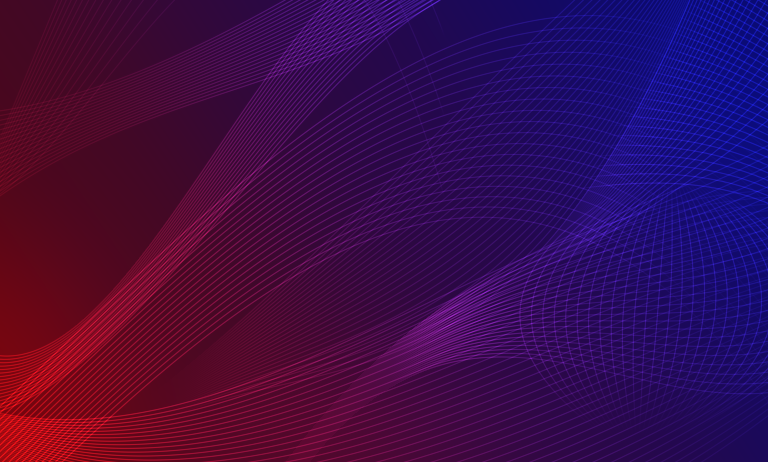
This background is drawn by a WebGL 1 fragment shader. Its source:

```glsl
precision highp float;
uniform vec2 u_resolution;

// Cubic through four heights evenly spaced over s = 0..3
float curve(float s, vec4 heights) {
  float a = s - 1.0, b = s - 2.0, c = s - 3.0;
  return dot(heights, vec4(-a * b * c / 6.0, s * b * c / 2.0, -s * a * c / 2.0, s * a * b / 6.0));
}

// Position between two edge curves, 0 on the low one and 1 on the high one
float across(vec2 p, vec2 span, vec4 low, vec4 high) {
  float s = 3.0 * (p.x - span.x) / (span.y - span.x);
  float base = curve(s, low);
  float gap = curve(s, high) - base;
  return (p.y - base) / (abs(gap) < 0.0005 ? 0.0005 : gap);
}

// Evenly shared thin lines that blend from the low edge to the high edge
float strands(vec2 p, vec2 span, vec4 low, vec4 high, float count) {
  float t = across(p, span, low, high);
  float tx = across(p + vec2(0.0005, 0.0), span, low, high);
  float ty = across(p + vec2(0.0, 0.0005), span, low, high);
  float density = count * length(vec2(tx - t, ty - t)) / 0.0005 + 0.001;
  float pixel = 1.0 / u_resolution.y;
  float offset = abs(fract(t * count + 0.5) - 0.5) / density;
  float line = 1.0 - smoothstep(0.0, 0.0006 + 0.9 * pixel, offset);
  line = mix(line, 0.35, smoothstep(0.3, 0.8, density * pixel));
  float rim = 0.5 / count;
  return line * step(-rim, t) * step(t, 1.0 + rim);
}

// Four colours along the warm to cool axis
vec3 ramp(float s, vec3 a, vec3 b, vec3 c, vec3 d) {
  vec3 color = mix(a, b, smoothstep(0.0, 0.3, s));
  color = mix(color, c, smoothstep(0.25, 0.6, s));
  return mix(color, d, smoothstep(0.5, 1.05, s));
}

float glow(vec2 p, vec2 center, vec2 size) {
  vec2 d = (p - center) / size;
  return exp(-dot(d, d));
}

void main() {
  vec2 p = gl_FragCoord.xy / u_resolution.y;
  p.x *= 1.67 * u_resolution.y / u_resolution.x;

  // Backdrop from red through violet to blue
  float warmth = 0.46 * p.x + 0.3 * p.y;
  vec3 color = ramp(warmth, vec3(0.36, 0.02, 0.05), vec3(0.27, 0.03, 0.13),
                    vec3(0.17, 0.03, 0.26), vec3(0.04, 0.04, 0.44));
  vec3 ink = ramp(warmth, vec3(0.90, 0.10, 0.08), vec3(0.72, 0.10, 0.28),
                  vec3(0.52, 0.16, 0.68), vec3(0.16, 0.20, 0.90));
  color += vec3(0.12, 0.0, 0.0) * glow(p, vec2(0.0, 0.2), vec2(0.3, 0.3));
  color += vec3(0.06, 0.0, 0.03) * glow(p, vec2(0.75, 0.05), vec2(0.4, 0.2));
  color += vec3(0.0, 0.01, 0.06) * glow(p, vec2(1.6, 0.68), vec2(0.3, 0.25));

  // Fan and ribbon in the upper left
  float fans = 0.1 * strands(p, vec2(0.0, 0.5), vec4(0.58, 0.75, 0.95, 1.1),
                             vec4(0.7, 1.1, 1.5, 1.9), 14.0);
  fans += mix(0.12, 0.34, smoothstep(0.1, 0.8, p.x)) *
          strands(p, vec2(0.0, 0.957), vec4(0.576, 0.74, 0.85, 1.0),
                  vec4(0.76, 0.852, 1.01, 1.2), 18.0);
  fans += 0.32 * strands(p, vec2(0.0, 0.957), vec4(0.11, 0.35, 0.715, 1.0),
                         vec4(0.23, 0.46, 0.91, 1.13), 16.0);
  float light = fans * (1.0 - smoothstep(0.95, 0.97, p.x));

  // Wide arches over the middle
  light += mix(0.36, 0.2, smoothstep(0.5, 1.1, p.x)) *
           strands(p, vec2(0.0, 1.67), vec4(-0.13, 0.35, 0.526, 0.13),
                   vec4(0.12, 0.63, 0.945, 0.83), 18.0) *
           (1.0 - 0.8 * smoothstep(1.2, 1.5, p.x));

  // Diagonals rising to the top right
  light += 0.18 * strands(p, vec2(0.283, 1.5), vec4(0.06, 0.185, 0.38, 1.0),
                          vec4(0.11, 0.457, 0.852, 1.22), 25.0) * smoothstep(0.3, 0.6, p.x);

  // Blue mesh on the right
  float edge = 1.22 + 0.6 * (p.y - 0.52);
  float mesh = strands(p, vec2(0.283, 1.5), vec4(0.0, 0.185, 0.37, 0.61),
                       vec4(0.06, 0.185, 0.38, 1.0), 22.0) * smoothstep(1.05, 1.35, p.x);
  mesh += strands(p, vec2(1.17, 1.67), vec4(0.58, 0.6, 0.6, 0.56),
                  vec4(1.25, 1.2, 1.12, 1.02), 28.0) * smoothstep(edge - 0.03, edge + 0.08, p.x);
  light += 0.25 * mesh;

  // Low wave and the sheaf that crosses it
  light += mix(0.42, 0.22, smoothstep(0.1, 1.2, p.x)) *
           strands(p, vec2(0.0, 1.67), vec4(-0.02, -0.25, -0.2, 0.1),
                   vec4(0.105, 0.178, 0.43, 0.587), 34.0) * (1.0 - 0.6 * smoothstep(1.2, 1.6, p.x));
  float sheaf = strands(p, vec2(0.557, 1.67), vec4(-0.18, 0.2, 0.2, 0.15),
                        vec4(-0.09, 0.31, 0.517, 0.685), 24.0) * smoothstep(0.56, 0.66, p.x);
  float knot = glow(p, vec2(0.93, 0.32), vec2(0.2, 0.12));
  light += sheaf * (0.18 + 0.12 * knot);

  // Upright loops in the lower right
  light += 0.24 * strands(p.yx, vec2(0.065, 0.587), vec4(1.304, 1.148, 1.157, 1.348),
                          vec4(1.5, 1.72, 1.74, 1.565), 25.0) *
           smoothstep(0.05, 0.25, p.y) * (1.0 - smoothstep(0.5, 0.62, p.y));

  color += ink * light + vec3(0.18, 0.04, 0.16) * sheaf * knot;
  gl_FragColor = vec4(min(color, 1.0), 1.0);
}
```
